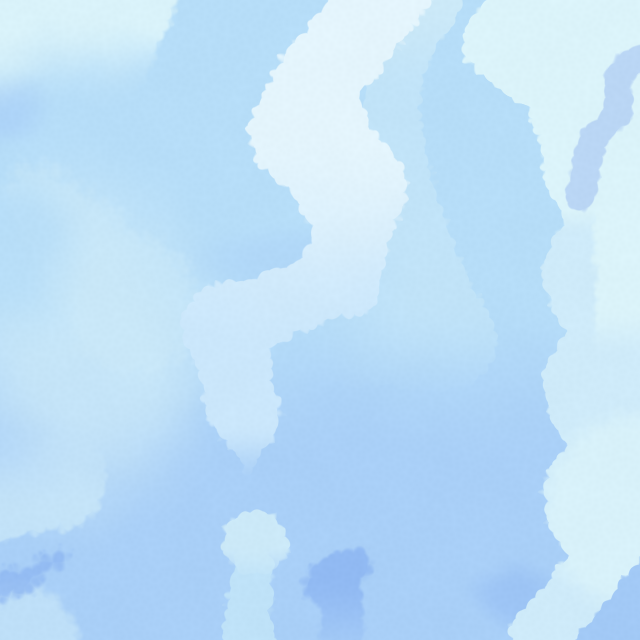
This background is drawn by a WebGL 1 fragment shader. Its source:

```glsl
precision highp float;
uniform vec2 u_resolution;

vec2 hash2(vec2 c) {
  return fract(sin(vec2(dot(c, vec2(127.1, 311.7)), dot(c, vec2(269.5, 183.3)))) * 43758.5);
}
// Distance to the nearest scattered cell centre
float cells(vec2 p) {
  vec2 id = floor(p), f = fract(p);
  float nearest = 2.0;
  for (int k = 0; k < 9; k++) {
    vec2 o = vec2(mod(float(k), 3.0), floor(float(k) / 3.0)) - 1.0;
    nearest = min(nearest, length(o + hash2(id + o) - f));
  }
  return nearest;
}
// Layered sines, roughly -1 to 1
float waves(vec2 p) {
  float sum = 0.0, amp = 0.5;
  for (int i = 0; i < 4; i++) {
    sum += amp * sin(p.x + 1.3 * sin(p.y)) * cos(p.y + 0.7 * sin(p.x));
    p = mat2(1.5, 1.1, -1.1, 1.5) * p + 1.7;
    amp *= 0.55;
  }
  return sum;
}
// Tapered brush segment
float stroke(vec2 p, vec2 a, vec2 b, float ra, float rb) {
  vec2 ab = b - a;
  float t = clamp(dot(p - a, ab) / dot(ab, ab), 0.0, 1.0);
  return length(p - a - ab * t) - mix(ra, rb, t);
}
float blend(float a, float b, float k) {
  float h = max(k - abs(a - b), 0.0) / k;
  return min(a, b) - h * h * k * 0.25;
}
float fill(float d, float soft) {
  return 1.0 - smoothstep(-soft, soft, d);
}
float wash(vec2 p, vec2 centre, vec2 radii) {
  return 1.0 - smoothstep(0.35, 1.15, length((p - centre) / radii));
}
float ribbon(vec2 p) {
  float d = stroke(p, vec2(0.615, 1.03), vec2(0.495, 0.865), 0.064, 0.066);
  d = blend(d, stroke(p, vec2(0.495, 0.865), vec2(0.48, 0.795), 0.066, 0.084), 0.02);
  d = blend(d, stroke(p, vec2(0.48, 0.795), vec2(0.553, 0.705), 0.084, 0.074), 0.02);
  d = blend(d, stroke(p, vec2(0.553, 0.705), vec2(0.537, 0.565), 0.074, 0.052), 0.03);
  d = blend(d, stroke(p, vec2(0.537, 0.565), vec2(0.35, 0.49), 0.052, 0.056), 0.03);
  d = blend(d, stroke(p, vec2(0.35, 0.49), vec2(0.383, 0.35), 0.056, 0.052), 0.03);
  return blend(d, stroke(p, vec2(0.383, 0.35), vec2(0.39, 0.265), 0.05, 0.004), 0.02);
}
float sideStroke(vec2 p) {
  float d = stroke(p, vec2(0.71, 1.03), vec2(0.61, 0.87), 0.03, 0.036);
  d = blend(d, stroke(p, vec2(0.61, 0.87), vec2(0.61, 0.65), 0.036, 0.074), 0.03);
  d = blend(d, stroke(p, vec2(0.61, 0.65), vec2(0.66, 0.54), 0.074, 0.075), 0.03);
  return blend(d, stroke(p, vec2(0.52, 0.5), vec2(0.695, 0.47), 0.1, 0.08), 0.03);
}
// Scalloped bank along the right side
float bank(vec2 p) {
  float edge = 0.887 - 0.038 * abs(cos((p.y - 0.22) * 17.95));
  edge -= 0.125 * smoothstep(0.74, 0.93, p.y) + 0.06 * (1.0 - smoothstep(0.0, 0.1, p.y));
  return edge - p.x;
}
float streak(vec2 p) {
  float d = stroke(p, vec2(1.02, 0.925), vec2(0.965, 0.885), 0.02, 0.02);
  d = min(d, stroke(p, vec2(0.965, 0.885), vec2(0.966, 0.82), 0.02, 0.021));
  d = min(d, stroke(p, vec2(0.966, 0.82), vec2(0.925, 0.78), 0.02, 0.021));
  return min(d, stroke(p, vec2(0.925, 0.78), vec2(0.908, 0.695), 0.021, 0.024));
}
void main() {
  vec2 uv = gl_FragCoord.xy / u_resolution;
  float soft = max(0.0022, 0.8 / u_resolution.y);
  // Ragged offset for edges, flowing coordinates for washes
  float ragged = 0.013 * (cells(uv * 60.0) - 0.5) + 0.008 * (cells(uv * 28.0) - 0.5) + 0.004 * waves(uv * 40.0);
  vec2 flow = uv + 0.035 * vec2(waves(uv * 8.0), waves(uv.yx * 9.0 + 4.0));
  vec3 deep = vec3(0.56, 0.72, 0.95), blue = vec3(0.663, 0.813, 0.97), sky = vec3(0.715, 0.868, 0.973);
  vec3 mist = vec3(0.8, 0.915, 0.973), pale = vec3(0.86, 0.955, 0.98);
  // Soft wet washes
  vec3 col = mix(blue, sky, smoothstep(0.25, 0.58, flow.y));
  col = mix(col, blue, 0.4 * wash(uv, vec2(0.47, 0.59), vec2(0.2, 0.06)));
  col = mix(col, blue, 0.7 * wash(flow, vec2(0.0, 0.84), vec2(0.1, 0.07)));
  col = mix(col, mist, 0.75 * wash(flow, vec2(0.13, 0.46), vec2(0.22, 0.3)));
  float veil = fill(stroke(uv, vec2(0.06, 0.69), vec2(0.21, 0.52), 0.05, 0.1) + 2.0 * ragged, 0.02);
  col = mix(col, mist, 0.5 * veil);
  col = mix(col, sky, 0.8 * wash(flow, vec2(0.0, 0.6), vec2(0.14)));
  // Left corner wash and lower left clouds
  float corner = fill(uv.x - 0.21 - 0.45 * (uv.y - 0.85) + ragged, 0.007);
  col = mix(col, pale, 0.95 * corner * smoothstep(0.83, 0.97, flow.y));
  float cloud = fill(stroke(uv, vec2(0.0, 0.26), vec2(0.09, 0.25), 0.11, 0.075) + ragged, 0.006);
  col = mix(col, mist, 0.7 * cloud * (1.0 - smoothstep(0.2, 0.34, uv.y)));
  col = mix(col, mist, 0.6 * fill(length(uv - vec2(0.02, -0.01)) - 0.1 + ragged, 0.012));
  // Deep pigment pools
  float pool = stroke(uv, vec2(0.5, 0.085), vec2(0.555, 0.12), 0.025, 0.022);
  pool = blend(pool, stroke(uv, vec2(0.53, 0.1), vec2(0.535, -0.03), 0.035, 0.03), 0.02);
  col = mix(col, deep, 0.9 * fill(pool + ragged, 0.006) * smoothstep(-0.06, 0.1, uv.y));
  float dab = stroke(uv, vec2(0.01, 0.085), vec2(0.09, 0.125), 0.02, 0.01);
  col = mix(col, deep, 0.8 * fill(dab + 1.5 * ragged, 0.01));
  col = mix(col, deep, 0.45 * wash(flow, vec2(0.82, 0.07), vec2(0.08, 0.06)));
  // Pale brush shapes
  float side = fill(sideStroke(uv) + ragged, soft) * smoothstep(0.36, 0.55, uv.y);
  side *= max(smoothstep(0.44, 0.66, uv.x), smoothstep(0.52, 0.62, uv.y));
  col = mix(col, mix(sky, mist, 0.5 + 0.5 * smoothstep(0.85, 1.0, uv.y)), side);
  vec3 tint = mix(vec3(0.795, 0.905, 0.985), vec3(0.895, 0.96, 0.99), smoothstep(0.45, 0.8, flow.y));
  col = mix(col, tint, fill(ribbon(uv) + ragged, soft) * smoothstep(0.24, 0.34, uv.y));
  float stem = stroke(uv, vec2(0.395, 0.12), vec2(0.385, -0.03), 0.03, 0.04);
  col = mix(col, mix(sky, mist, 0.4), fill(stem + ragged, soft));
  float blot = fill(length(uv - vec2(0.398, 0.152)) - 0.05 + ragged, soft);
  col = mix(col, mist, blot * smoothstep(0.08, 0.15, uv.y));
  // Right bank in layers, with its streak and shaded corner
  float light = max(smoothstep(0.63, 0.68, uv.y), fill(0.93 - uv.x + ragged, 0.008) * smoothstep(0.44, 0.52, uv.y));
  light = max(light, 0.75 * fill(length(uv - vec2(1.0, 0.2)) - 0.15 + ragged, 0.025));
  col = mix(col, mix(vec3(0.81, 0.92, 0.978), pale, light), fill(bank(uv) + ragged, soft));
  col = mix(col, vec3(0.73, 0.84, 0.96), fill(streak(uv) + 0.6 * ragged, soft));
  col = mix(col, mix(deep, blue, 0.75), fill(0.9 - uv.x + 0.8 * uv.y + ragged, soft));
  // Faint paper mottling
  col += 0.005 * waves(uv * 24.0) + 0.012 * (cells(uv * 110.0) - 0.5);
  gl_FragColor = vec4(clamp(col, 0.0, 1.0), 1.0);
}
```
